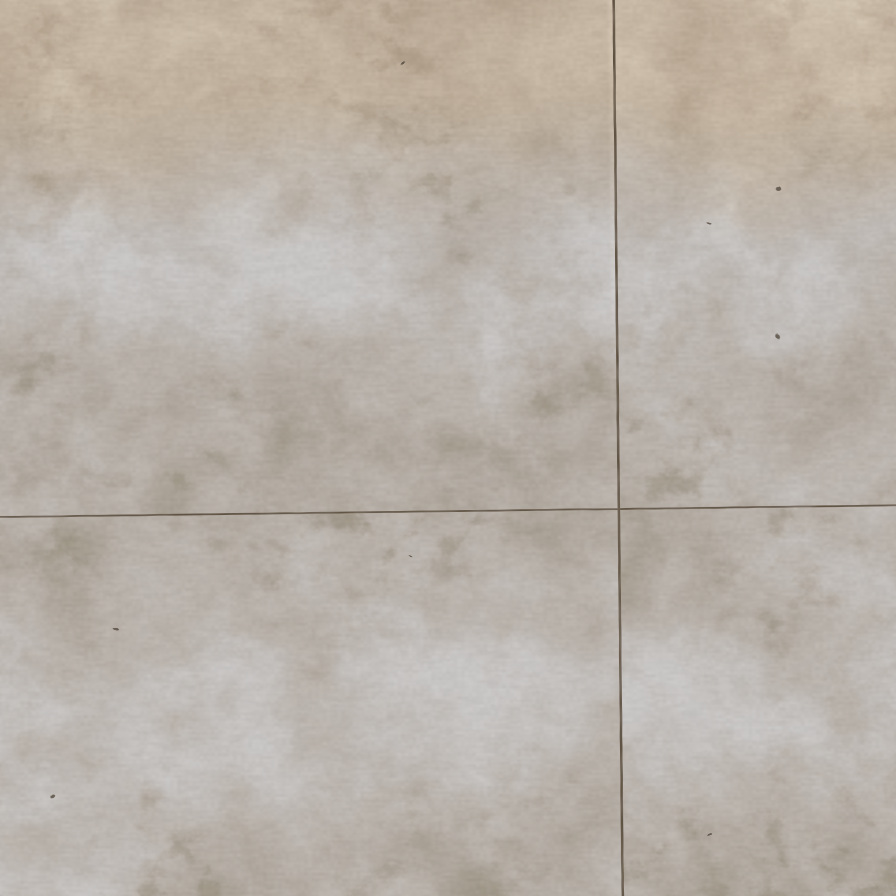
Give the GLSL for this texture, as a Shadertoy shader.

```glsl
const vec3 STAIN = vec3(0.625, 0.592, 0.535);
const vec3 MID = vec3(0.725, 0.697, 0.670);
const vec3 PALE = vec3(0.780, 0.772, 0.768);
const vec3 WARM_STAIN = vec3(0.665, 0.600, 0.520);
const vec3 WARM_MID = vec3(0.750, 0.690, 0.615);
const vec3 WARM_PALE = vec3(0.805, 0.757, 0.680);
const vec3 JOINT = vec3(0.36, 0.31, 0.25);
const vec3 SPECK = vec3(0.33, 0.29, 0.25);

const vec2 JOINT_POS = vec2(0.695, 0.423);     // where the joints meet the lower and left edges
const vec2 JOINT_SLOPE = vec2(-0.010, 0.013);
const vec2 JOINT_HALF = vec2(0.0014, 0.0010);
const vec2 BAND_Y = vec2(0.690, 0.215);        // centres of the pale bands
const vec2 BAND_WIDTH = vec2(0.095, 0.105);
const float CLOUD_CONTRAST = 0.85;
const float BLOTCH_CONTRAST = 0.75;
const float GRAIN = 0.024;
const float SPECK_CELLS = 6.0;
const float SPECK_CHANCE = 0.2;
const float SPECK_SIZE = 0.0026;

float hash(vec2 p) {
    vec3 q = fract(vec3(p.xyx) * 0.1031);
    q += dot(q, q.yzx + 33.33);
    return fract((q.x + q.y) * q.z);
}

float noise(vec2 p) {
    vec2 i = floor(p), f = fract(p);
    f = f * f * (3.0 - 2.0 * f);
    return mix(mix(hash(i), hash(i + vec2(1, 0)), f.x),
               mix(hash(i + vec2(0, 1)), hash(i + vec2(1, 1)), f.x), f.y);
}

float fbm(vec2 p) {
    float sum = 0.0, amp = 0.5;
    for (int i = 0; i < 5; i++) {
        sum += amp * noise(p);
        p = mat2(0.8, 0.6, -0.6, 0.8) * p * 2.03 + 17.3;
        amp *= 0.54;
    }
    return sum / 1.037;
}

// Signed distances to the upright and the level joint
vec2 jointDistance(vec2 uv) {
    return uv - JOINT_POS - JOINT_SLOPE * uv.yx;
}

// Paleness of the cement: broad bands, clouds and small stains
float cementTone(vec2 uv, vec2 tile) {
    vec2 p = uv + tile * vec2(7.3, 11.9) + 3.0;
    vec2 warp = vec2(fbm(p * 6.0), fbm(p * 6.0 + 31.0)) - 0.5;
    vec2 band = (uv.y + 0.10 * warp.y - BAND_Y) / BAND_WIDTH;
    float bands = exp(-band.x * band.x) + exp(-band.y * band.y);

    float clouds = fbm(p * vec2(6.5, 8.0) + warp * 0.8) - 0.5;
    float blotches = fbm(p * 20.0 + warp * 1.5) - 0.5;
    float patches = smoothstep(0.40, 0.65, fbm(p * 5.0 + 53.0));
    float stains = smoothstep(0.50, 0.78, fbm(p * vec2(30.0, 36.0) + 9.0));
    float warmTop = smoothstep(0.78, 0.92, uv.y);
    float corner = smoothstep(0.3, 0.0, length(uv));

    return 0.28 + 0.50 * bands + 0.17 * warmTop + 0.28 * corner
         + CLOUD_CONTRAST * clouds + BLOTCH_CONTRAST * blotches
         - 0.40 * stains * patches * (1.0 - 0.6 * min(bands, 1.0));
}

// Sparse dark chips, each slightly stretched and turned
float speckMask(vec2 uv, float px) {
    vec2 cell = floor(uv * SPECK_CELLS);
    vec2 jitter = vec2(hash(cell + 41.0), hash(cell + 83.0));
    vec2 d = uv - (cell + 0.2 + 0.6 * jitter) / SPECK_CELLS;
    float angle = 6.2832 * hash(cell + 127.0);
    float c = cos(angle), s = sin(angle);
    d = mat2(c, -s, s, c) * d;
    d.y *= 1.4 + 1.2 * jitter.x;
    float size = SPECK_SIZE * (0.7 + 0.6 * jitter.y);
    float edge = length(d) + 0.0012 * (noise(uv * 500.0) - 0.5);
    return step(hash(cell + 211.0), SPECK_CHANCE)
         * (1.0 - smoothstep(size - px, size + px, edge));
}

void mainImage(out vec4 fragColor, in vec2 fragCoord) {
    vec2 uv = fragCoord / iResolution.xy;
    float px = 1.0 / min(iResolution.x, iResolution.y);
    vec2 joint = jointDistance(uv);
    vec2 tile = step(0.0, joint);

    // Cement colour, warmer towards the top
    float tone = cementTone(uv, tile);
    float low = smoothstep(-0.25, 0.50, tone), high = smoothstep(0.35, 1.0, tone);
    vec3 cool = mix(mix(STAIN, MID, low), PALE, high);
    vec3 warm = mix(mix(WARM_STAIN, WARM_MID, low), WARM_PALE, high);
    float warmth = smoothstep(0.72, 0.90, uv.y + 0.10 * (fbm(uv * 6.0) - 0.5));
    vec3 col = mix(cool, warm, warmth);
    col += 0.018 * tile.x * warmth;

    // Fine brushed grain
    col += GRAIN * (noise(uv * vec2(80.0, 330.0)) - 0.5);
    col += GRAIN * (noise(uv * 240.0) - 0.5);

    // Chips
    col = mix(col, SPECK, 0.8 * speckMask(uv, px));

    // Light lip beside the upright joint, then the joints themselves
    float lip = smoothstep(-0.009, -0.003, joint.x) * (1.0 - tile.x);
    col += 0.035 * lip * smoothstep(0.4, 0.9, uv.y);
    vec2 wobble = 0.0004 * (vec2(noise(uv.yy * 45.0), noise(uv.xx * 45.0 + 9.0)) - 0.5);
    vec2 line = clamp(0.5 + (JOINT_HALF - abs(joint + wobble)) / px, 0.0, 1.0);
    float wear = 0.70 + 0.30 * noise(uv * 60.0);
    col = mix(col, JOINT, max(line.x, line.y) * wear);

    fragColor = vec4(clamp(col, 0.0, 1.0), 1.0);
}
```
